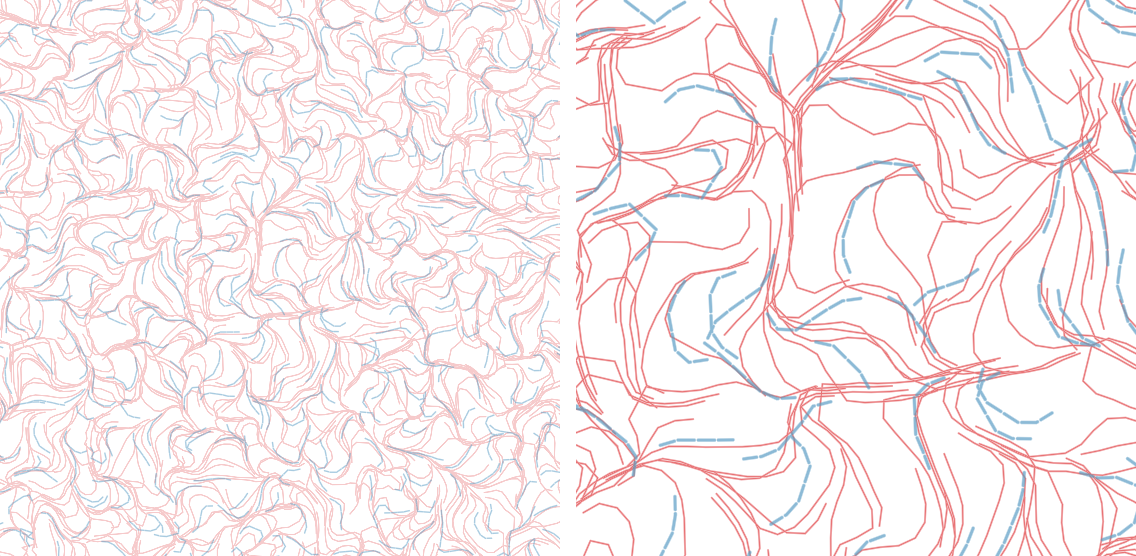
Left: the whole. Right: its middle third, enlarged.
Reproduce this pattern procedurally as a Shadertoy shader.

```glsl
float hash(vec2 p) {
    vec3 q = fract(p.xyx * vec3(0.1031, 0.1030, 0.0973));
    q += dot(q, q.yzx + 33.33);
    return fract((q.x + q.y) * q.z);
}

float noise(vec2 p) {
    vec2 i = floor(p), f = fract(p);
    f *= f * (3.0 - 2.0 * f);
    return mix(mix(hash(i), hash(i + vec2(1, 0)), f.x),
               mix(hash(i + vec2(0, 1)), hash(i + vec2(1, 1)), f.x), f.y);
}

// Unit direction of the turbulent field
vec2 flow(vec2 p) {
    float angle = 10.0 * noise(p * 10.0 + 40.0) + 3.4 * noise(p * 27.0 + 90.0);
    return vec2(cos(angle), sin(angle));
}

// Distance to the nearest streamline; each grid cell seeds one, traced both ways
float streamlines(vec2 p, float cells, float reach, float duty) {
    const float stride = 0.011, dash = 0.012;
    float nearest = 1.0;
    vec2 home = floor(p * cells);
    int span = int(ceil(reach * cells));
    for (int y = -span; y <= span; y++)
    for (int x = -span; x <= span; x++) {
        vec2 id = home + vec2(x, y) + 50.0;
        vec2 jitter = vec2(hash(id + cells), hash(id.yx + 171.0 + cells));
        vec2 seed = (id - 50.0 + jitter) / cells;
        float len = reach * mix(0.5, 1.0, hash(id + 311.0));
        // A small shift per line keeps bundled lines apart
        vec2 q = p + 0.013 * (vec2(hash(id + 521.0), hash(id + 733.0)) - 0.5);
        if (distance(q, seed) > len + 0.016) continue;
        for (float side = -1.0; side < 2.0; side += 2.0) {
            vec2 a = seed;
            for (float s = 0.0; s < len; s += stride) {
                // Stop once the rest of the line cannot get here
                if (distance(q, a) > len - s + 0.016) break;
                vec2 dir = side * flow(a);
                float t = clamp(dot(q - a, dir), 0.0, stride);
                float gap = max(abs(fract((s + t) / dash) - 0.5) - 0.5 * duty, 0.0) * dash;
                nearest = min(nearest, length(vec2(distance(q, a + dir * t), gap)));
                a += dir * stride;
            }
        }
    }
    return nearest;
}

// Box-filtered coverage of a line, also right when thinner than a pixel
float coverage(float d, float width) {
    float soft = 1.4 / iResolution.y;
    return clamp((d + 0.5 * width) / soft + 0.5, 0.0, 1.0)
         - clamp((d - 0.5 * width) / soft + 0.5, 0.0, 1.0);
}

void mainImage(out vec4 fragColor, in vec2 fragCoord) {
    vec2 p = fragCoord / iResolution.y;
    vec3 paper = vec3(1.0), red = vec3(0.91, 0.45, 0.46), blue = vec3(0.55, 0.73, 0.84);

    // Long hairlines, then short broken strokes in the same field
    float hairline = coverage(streamlines(p, 28.0, 0.09, 1.0), 0.00095);
    float stroke = coverage(streamlines(p, 19.0, 0.033, 0.8), 0.0019);

    vec3 color = mix(paper, red, hairline);
    color = mix(color, blue * mix(paper, red, 0.4 * hairline), stroke);
    fragColor = vec4(color, 1.0);
}
```
